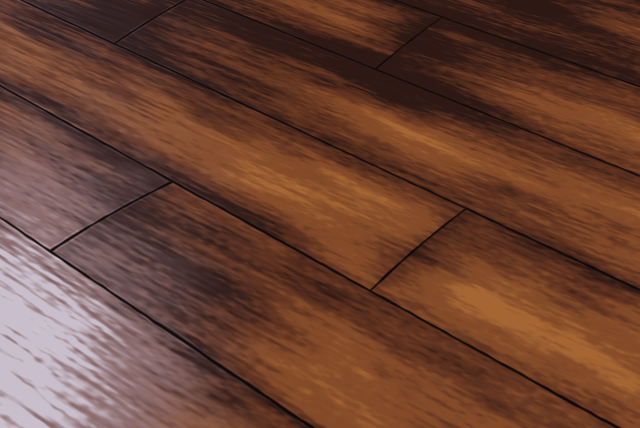
Reproduce this texture procedurally as a WebGL 1 fragment shader.

```glsl
precision highp float;
uniform vec2 u_resolution;

#define VANISH vec2(-2.598, -1.240)
#define SEAM_HALF 0.0027
#define BURN_WIDTH 0.065
#define GLARE_CENTRE vec2(-0.05, 0.80)
#define GLARE_SIZE vec2(0.46, 0.43)
#define GROOVE vec3(0.045, 0.030, 0.035)
#define WALNUT vec3(0.175, 0.095, 0.08)
#define CHESTNUT vec3(0.38, 0.20, 0.125)
#define AMBER vec3(0.52, 0.295, 0.16)
#define HONEY vec3(0.65, 0.40, 0.20)
#define MAUVE vec3(0.57, 0.45, 0.46)
#define SHEEN vec3(0.79, 0.75, 0.80)

float hash(vec2 p) {
  vec3 q = fract(vec3(p.xyx) * 0.1031);
  q += dot(q, q.yzx + 33.33);
  return fract((q.x + q.y) * q.z);
}

float noise(vec2 p) {
  vec2 i = floor(p), f = fract(p);
  f = f * f * (3.0 - 2.0 * f);
  float low = mix(hash(i), hash(i + vec2(1.0, 0.0)), f.x);
  float high = mix(hash(i + vec2(0.0, 1.0)), hash(i + vec2(1.0, 1.0)), f.x);
  return mix(low, high, f.y);
}

float fbm(vec2 p) {
  float sum = 0.0, amp = 0.5;
  for (int i = 0; i < 4; i++) {
    sum += amp * noise(p);
    p = p * 2.03 + 7.1;
    amp *= 0.5;
  }
  return sum / 0.9375;
}

float line(float d, float halfWidth, float pixel) {
  return 1.0 - smoothstep(halfWidth - pixel, halfWidth + pixel, d);
}

void main() {
  float pixel = 1.0 / u_resolution.y;
  vec2 p = gl_FragCoord.xy * pixel;
  p.y = 1.0 - p.y;

  // Perspective: seams fan out of the vanishing point, one per whole number
  vec2 ray = p - VANISH;
  float m = ray.x / ray.y;
  float d = m - 1.486;
  float scale = 0.312 + 0.0191 * d;
  float across = d / scale;
  vec2 grad = 0.312 / (scale * scale) * vec2(1.0, -m) / ray.y;
  float row = clamp(floor(across), -1.0, 4.0);
  float f = across - row;

  // Distances to the long seams and to the staggered end joint
  float below = row < -0.5 ? 9.0 : f;
  float above = row > 3.5 ? 9.0 : 1.0 - f;
  float seam = min(below, above) / length(grad);
  float start = mix(0.117 + 0.075 * row, 0.859 + 0.006 * row, mod(row, 2.0));
  float lean = 0.287 / (1.0 + 0.28 * row);
  float side = (p.x - start - lean * f) / length(vec2(1.0, 0.0) - lean * grad);
  float joint = abs(side);
  float rightBoard = step(0.0, side);
  float board = row * 2.0 + rightBoard + 5.0;

  // Grain stretched along each board, fibres slightly oblique to it
  vec2 grain = vec2(p.x - lean * f, across) + board * vec2(13.7, 5.3);
  float warp = 0.10 * noise(grain * vec2(3.0, 2.0));
  float fineAcross = grain.y - 0.25 * p.x + warp * 0.3;
  float blotch = fbm(grain * vec2(2.8, 2.6));
  float streak = fbm(vec2(grain.x * 3.5, (grain.y + warp) * 12.0));
  float fibre = noise(vec2(grain.x * 14.0, fineAcross * 44.0));
  float pores = noise(vec2(grain.x * 70.0, fineAcross * 58.0));

  // Stain: burnished edges, warm board centres, dark far corner
  float haze = smoothstep(0.75, 0.0, p.x);
  float burn = exp(-seam / BURN_WIDTH) * (0.25 + 1.0 * blotch);
  burn = max(burn, exp(-joint / (BURN_WIDTH * 1.9)) * (0.30 + 0.9 * blotch));
  float tone = 0.64 + 1.35 * (blotch - 0.5) + 0.42 * (streak - 0.5);
  tone += 0.24 * (fibre - 0.5) + 0.20 * (pores - 0.5) - 0.72 * burn;
  tone += 0.16 * (hash(vec2(board, 3.0)) - 0.5) - 0.16 * haze;
  tone += 0.30 * smoothstep(0.45, 1.2, p.x) * smoothstep(0.15, 0.45, p.y);
  tone -= 0.32 * smoothstep(0.36, 0.0, p.y) * smoothstep(0.4, 1.3, p.x);
  vec3 color = mix(WALNUT, CHESTNUT, smoothstep(0.0, 0.46, tone));
  color = mix(color, AMBER, smoothstep(0.38, 0.74, tone));
  color = mix(color, HONEY, smoothstep(0.76, 1.15, tone));
  color += haze * (0.5 + fibre) * vec3(0.035, 0.055, 0.085);

  // Window glare caught on the ridges, with arched rings on the near board
  vec2 q = (p - GLARE_CENTRE) / GLARE_SIZE;
  float near = 1.0 - step(-0.5, row);
  float glare = 1.25 * exp(-dot(q, q));
  glare *= 1.0 - 0.28 * rightBoard * (1.0 - near);
  float arch = fbm(vec2(p.x * 2.4, across * 1.6));
  float rings = 0.5 + 0.5 * sin(95.0 * (across - 0.2 * p.x) + 24.0 * arch);
  float ridge = 0.45 * fibre + 0.25 * blotch + 0.30 * pores;
  float catchLight = glare * (0.58 + 0.80 * ridge - 0.40 * burn);
  catchLight -= near * 0.18 * rings * rings * glare;
  color = mix(color, MAUVE, 0.95 * smoothstep(0.06, 0.62, catchLight));
  color = mix(color, SHEEN, smoothstep(0.54, 0.92, catchLight));

  // Bevel highlight and dark grooves, thinner with distance
  float width = SEAM_HALF * (0.45 + 0.75 * p.y);
  width *= 0.7 + 0.6 * noise(vec2(p.x * 50.0, row));
  float gap = min(seam, joint);
  float bevel = line(abs(gap - width * 2.2), width * 0.5, pixel);
  color += bevel * 0.16 * smoothstep(1.0, 0.2, p.x) * noise(p * 25.0);
  color = mix(color, GROOVE, 0.95 * line(gap, width, pixel));
  gl_FragColor = vec4(color, 1.0);
}
```
